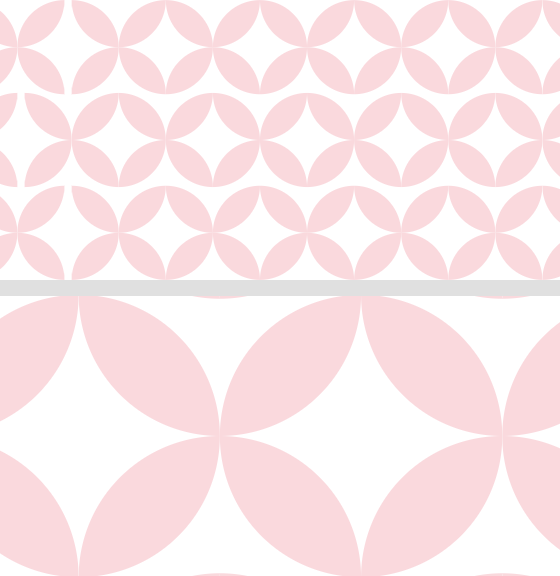
Top, the full canvas; bottom, a detail of the centre.
A Shadertoy shader for this pattern:

```glsl
// Three staggered rows of interlaced pink petals on white, broken by a narrow seam.

// Signed distance to one row of petals; p is relative to the row's seam centre.
float petalRow(vec2 p, float radius) {
    float fromSeam = abs(p.x) - 0.013;
    // Fold so that the origin is the point where four petals meet.
    vec2 q = vec2(abs(mod(fromSeam, 2.0 * radius) - radius), abs(p.y));
    // A petal is the overlap of two circles on opposite cell corners.
    float petal = max(length(q - vec2(radius, 0.0)),
                      length(q - vec2(0.0, radius))) - radius;
    return max(petal, -fromSeam);
}

void mainImage(out vec4 fragColor, in vec2 fragCoord) {
    vec2 uv = fragCoord / iResolution.y;
    float radius = 0.1681;

    // Rows overlap slightly; the middle one is shifted by half a repeat.
    float dist = 1.0;
    for (int row = -1; row <= 1; row++) {
        float stagger = row == 0 ? radius : 0.0;
        vec2 seam = vec2(0.243 - stagger, 0.5 + 0.3315 * float(row));
        dist = min(dist, petalRow(uv - seam, radius));
    }

    // Blend across one pixel at the edges.
    float coverage = clamp(0.5 - dist * iResolution.y, 0.0, 1.0);
    vec3 pink = vec3(0.98, 0.85, 0.867);
    fragColor = vec4(mix(vec3(1.0), pink, coverage), 1.0);
}
```
